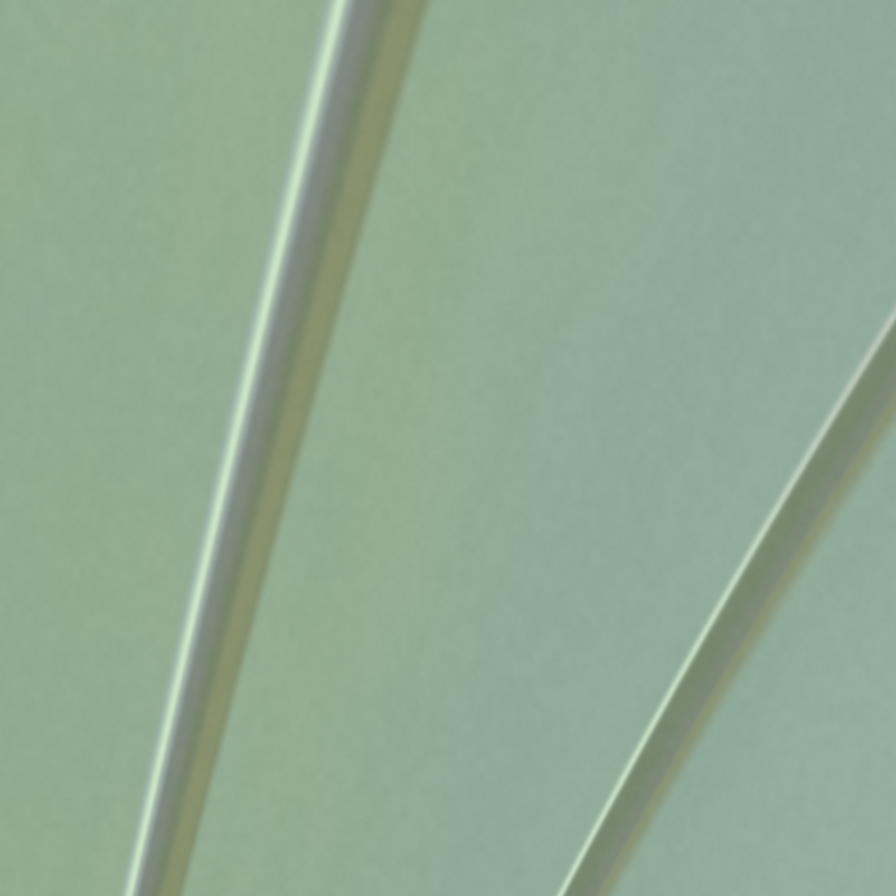
Write a WebGL 2 fragment shader that draws this texture.

```glsl
#version 300 es
precision highp float;
// Pale green leaf surface with two raised, obliquely lit veins and soft grain.
uniform vec2 u_resolution;
out vec4 outColor;

#define LEAF_GREEN vec3(0.575, 0.675, 0.575)
#define LEAF_BLUE vec3(0.565, 0.670, 0.605)
#define VEIN_GREY vec3(0.490, 0.535, 0.485)
#define VEIN_OLIVE vec3(0.530, 0.570, 0.430)
#define VEIN_DARK vec3(0.465, 0.520, 0.420)
#define RIDGE_LIGHT vec3(0.800, 0.900, 0.785)
#define GRAIN 0.022
#define STREAKS 0.016
#define MOTTLE 0.018

float hash(vec2 p) {
    vec3 q = fract(vec3(p.xyx) * 0.1031);
    q += dot(q, q.yzx + 33.33);
    return fract((q.x + q.y) * q.z);
}

float noise(vec2 p) {
    vec2 i = floor(p), f = fract(p);
    f = f * f * (3.0 - 2.0 * f);
    return mix(mix(hash(i), hash(i + vec2(1, 0)), f.x),
               mix(hash(i + vec2(0, 1)), hash(i + 1.0), f.x), f.y);
}

float fbm(vec2 p) {
    float sum = 0.0, amp = 0.5;
    for (int i = 0; i < 4; i++) {
        sum += amp * noise(p);
        p = p * 2.03 + 17.0;
        amp *= 0.5;
    }
    return sum - 0.47;
}

// Horizontal position of a gently bowed edge at height y
float bowedEdge(vec3 k, float y) { return k.x + y * (k.y + y * k.z); }

float bump(float x, float center, float width) {
    float d = (x - center) / width;
    return exp(-d * d);
}

// Broad vein: t runs from the bright ridge (0) to the far edge (1)
vec3 shadeBroadVein(vec3 base, float t, float y, float aa) {
    vec3 body = mix(VEIN_GREY, VEIN_DARK, smoothstep(0.28, 0.47, t));
    body = mix(body, VEIN_OLIVE, smoothstep(0.48, 0.66, t));
    body = mix(body, VEIN_DARK + vec3(0.03, 0.03, 0.0), 0.6 * bump(t, 0.91, 0.07));
    body += vec3(0.012, 0.0, 0.025) * bump(t, 0.25, 0.12) * y;
    float mask = smoothstep(-0.02 - aa, 0.06 + aa, t)
               * (1.0 - smoothstep(0.86 - aa, 1.03 + aa, t));
    vec3 c = mix(base, body, mask);
    c = mix(c, vec3(0.61, 0.67, 0.70), 0.5 * bump(t, -0.10, 0.06));
    c = mix(c, vec3(0.57, 0.61, 0.64), 0.6 * bump(t, 0.12, 0.05));
    return mix(c, RIDGE_LIGHT, 0.97 * bump(t, 0.0, 0.085 + aa));
}

// Narrow vein: darker wall, thin ridge light and a tan outer slope
vec3 shadeNarrowVein(vec3 base, float t, float y, float aa) {
    vec3 body = mix(VEIN_DARK + vec3(0.0, 0.012, 0.015), VEIN_GREY, smoothstep(0.35, 0.6, t));
    body = mix(body, VEIN_DARK + 0.02, 0.5 * bump(t, 0.58, 0.07));
    body = mix(body, VEIN_OLIVE + vec3(0.005, 0.01, 0.03), smoothstep(0.60, 0.78, t));
    float mask = smoothstep(-0.02 - aa, 0.08 + aa, t)
               * (1.0 - smoothstep(0.78 - aa, 1.10 + aa, t));
    vec3 c = mix(base, body, mask);
    vec3 ridge = mix(RIDGE_LIGHT, vec3(0.75, 0.79, 0.74), smoothstep(0.2, 0.65, y));
    return mix(c, ridge, 0.85 * bump(t, 0.0, 0.065 + aa));
}

void main() {
    vec2 p = gl_FragCoord.xy / u_resolution;
    float pixel = 0.5 / u_resolution.x;

    // Vein edges, and a coordinate that fans out between them
    float broadL = bowedEdge(vec3(0.1445, 0.2235, 0.012), p.y);
    float broadR = bowedEdge(vec3(0.206, 0.258, 0.020), p.y);
    float thinL = bowedEdge(vec3(0.625, 0.527, 0.0755), p.y);
    float thinR = bowedEdge(vec3(0.684, 0.560, 0.080), p.y);
    float broadW = broadR - broadL, thinW = thinR - thinL;
    float broadT = (p.x - broadL) / broadW;
    float thinT = (p.x - thinL) / thinW;
    float fan = (p.x - broadL) / (thinL - broadL);

    // Leaf blade: green at the left, cooler toward the right
    float cool = smoothstep(0.25, 0.75, fan + 0.25 * (p.y - 0.5));
    vec3 color = mix(LEAF_GREEN, LEAF_BLUE, cool);
    color += vec3(-0.012, -0.005, -0.008) * (1.0 - smoothstep(-0.30, 0.05, fan)) * (1.0 - p.y);
    color += vec3(0.012, 0.006, 0.004) * bump(fan, 0.92, 0.09);
    color += vec3(0.020, 0.012, 0.016) * smoothstep(1.10, 1.45, fan);

    // Lengthwise streaks, soft mottling and fine grain
    color += STREAKS * vec3(1.0, 0.6, 0.8) * fbm(vec2(fan * 15.0 + 40.0, p.y * 1.5));
    color += MOTTLE * vec3(1.0, 0.5, -0.6) * fbm(p * vec2(9.0, 5.0) + 8.0);

    color = shadeBroadVein(color, broadT, p.y, pixel / broadW);
    color = shadeNarrowVein(color, thinT, p.y, pixel / thinW);

    color += GRAIN * fbm(p * vec2(95.0, 75.0) + 3.0);
    color += 0.3 * GRAIN * (noise(p * 250.0) - 0.5);
    outColor = vec4(clamp(color, 0.0, 1.0), 1.0);
}
```
